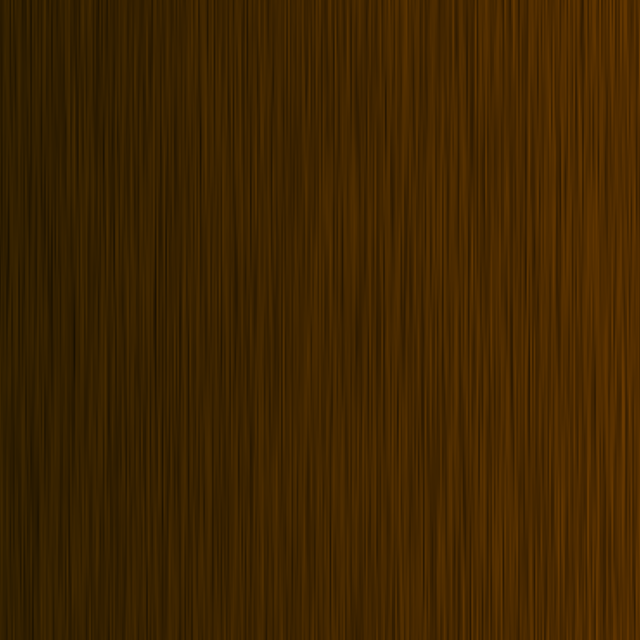
This texture is drawn by a three.js fragment shader. Its source:

```glsl
// Dark brown brushed grain: long, hair-thin vertical fibres over a gradient that
// runs from olive brown at the left to warm amber brown at the right.
// Layers of column noise, each column with its own phase, shade the gradient.

varying vec2 vUv;

const vec3 LEFT_BROWN = vec3(0.186, 0.117, 0.0);
const vec3 RIGHT_BROWN = vec3(0.317, 0.174, 0.0);

// Each layer: columns across, knots along the height, strength.
const vec3 HAIRLINES = vec3(370.0, 6.0, 0.25);
const vec3 FIBRES = vec3(230.0, 4.5, 0.13);
const vec3 STRANDS = vec3(90.0, 4.0, 0.03);
const vec3 FLECKS = vec3(370.0, 20.0, 0.08);

const float NEIGHBOUR_CONTRAST = 0.4;  // keeps light and dark lines alternating
const float DARK_SKEW = 0.25;          // deepens the dark lines
const float MIN_SHADE = 0.3;

float hash(vec2 p) {
  vec3 q = fract(vec3(p.xyx) * 0.1031);
  q += dot(q, q.yzx + 33.33);
  return fract((q.x + q.y) * q.z);
}

// Smooth noise along one column, from -1 to 1, shifted by a random phase.
float columnNoise(float column, float y, float seed) {
  float t = y + 7.0 * hash(vec2(column, seed + 0.5));
  float knot = floor(t);
  vec2 key = vec2(column + 17.0 * seed, knot + 41.0 * seed);
  float blend = smoothstep(0.0, 1.0, t - knot);
  return 2.0 * mix(hash(key), hash(key + vec2(0.0, 1.0)), blend) - 1.0;
}

// Vertical streaks, blended between columns; part of the next column is
// subtracted from each so that lines do not clump into wide bands.
float streaks(vec2 uv, vec3 layer, float seed) {
  float x = uv.x * layer.x;
  float y = uv.y * layer.y;
  float column = floor(x);
  float blend = smoothstep(0.0, 1.0, x - column);
  float first = columnNoise(column, y, seed);
  float second = columnNoise(column + 1.0, y, seed);
  float third = columnNoise(column + 2.0, y, seed);
  float line = mix(first, second, blend);
  float neighbour = mix(second, third, blend);
  return layer.z * (line - NEIGHBOUR_CONTRAST * neighbour);
}

void main() {
  // Grain, from hair-thin lines to soft strands
  float grain = streaks(vUv, HAIRLINES, 1.0)
              + streaks(vUv, FIBRES, 2.0)
              + streaks(vUv, STRANDS, 3.0)
              + streaks(vUv, FLECKS, 5.0);

  // Dark lines cut a little deeper than light ones rise
  grain -= DARK_SKEW * grain * grain;

  // Base gradient shaded by the grain
  vec3 base = mix(LEFT_BROWN, RIGHT_BROWN, vUv.x);
  gl_FragColor = vec4(base * max(1.0 + grain, MIN_SHADE), 1.0);
}
```
